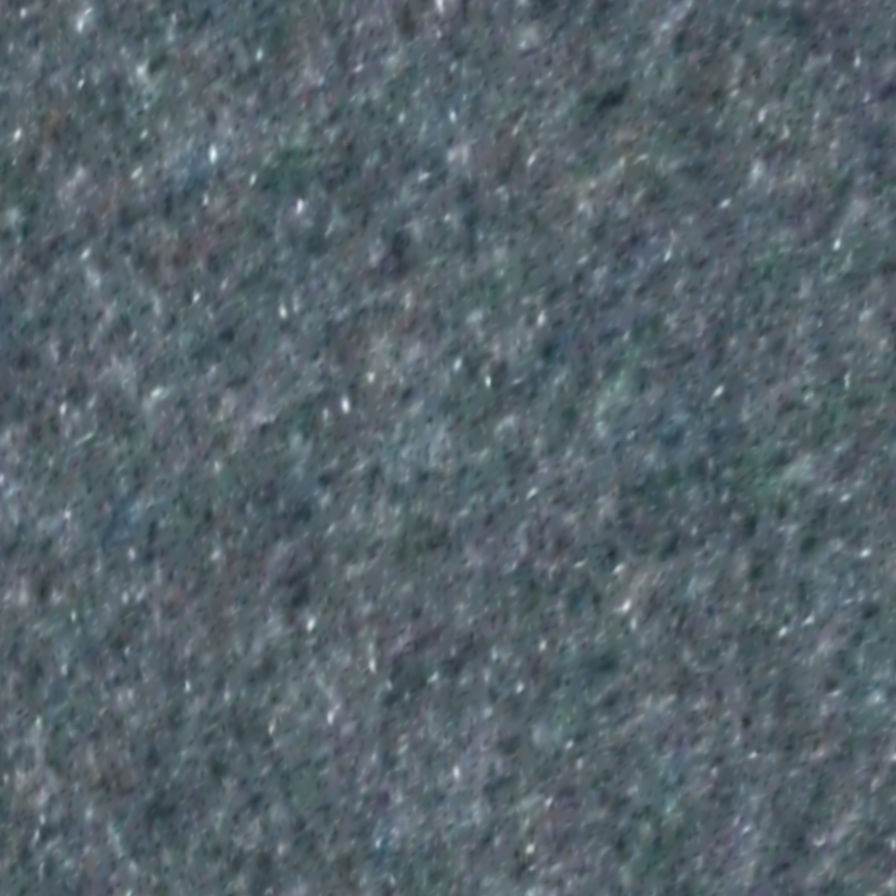
Write a Shadertoy shader that draws this texture.

```glsl
// Blue-grey stone of soft, slanted mineral flecks with a few bright glints.
// Each layer is cellular noise: one elongated Gaussian grain per cell, summed.
// Layers of several sizes set the brightness, and coarser ones the faint tints.

vec3 hash3(vec2 p) {
    vec3 q = fract(p.xyx * vec3(0.1031, 0.1030, 0.0973));
    q += dot(q, q.yxz + 33.33);
    return fract((q.xxy + q.yzz) * q.zyx);
}

// x: signed sum of light and dark grains, y: only the rare brightest grains
vec2 grains(vec2 uv, float cells, float seed) {
    vec2 p = uv * cells + seed * 17.3;
    vec2 cell = floor(p);
    float slant = mix(1.3, 0.9, uv.x);
    vec2 sum = vec2(0.0);
    for (int j = -1; j <= 1; j++) {
        for (int i = -1; i <= 1; i++) {
            vec2 id = cell + vec2(i, j);
            vec3 rnd = hash3(id + seed * 41.0);
            vec2 d = p - id - rnd.xy;

            // Turn each grain a little away from the common slant
            float angle = slant + 1.3 * (fract(rnd.z * 57.0) - 0.5);
            vec2 along = vec2(cos(angle), sin(angle));
            float u = dot(d, along);
            float v = dot(d, vec2(-along.y, along.x));
            float body = exp(-4.5 * u * u - 15.0 * v * v);

            float rare = smoothstep(0.955, 1.0, rnd.z);
            sum += body * vec2(2.0 * rnd.z - 1.0, rare);
        }
    }
    return sum;
}

void mainImage(out vec4 fragColor, in vec2 fragCoord) {
    vec2 uv = fragCoord / iResolution.y;

    // Brightness from broad mottling down to fine grit
    vec2 flecks = grains(uv, 62.0, 4.0);
    float relief = 0.13 * grains(uv, 6.0, 1.0).x
                 + 0.22 * grains(uv, 17.0, 2.0).x
                 + 0.36 * grains(uv, 36.0, 3.0).x
                 + 0.30 * flecks.x
                 + 0.22 * grains(uv, 105.0, 5.0).x;
    float light = 0.366 * exp(relief);

    // Glints shine most where the stone is already pale
    light += 0.26 * flecks.y * smoothstep(-0.15, 0.3, relief);

    // Slight drifts between violet and green, and between brown and blue
    float violet = grains(uv, 13.0, 6.0).x + grains(uv, 48.0, 7.0).x;
    float brown = grains(uv, 11.0, 8.0).x + grains(uv, 42.0, 9.0).x;
    vec3 tint = 0.032 * violet * vec3(0.8, -0.45, 0.5)
              + 0.032 * brown * vec3(0.7, -0.15, -0.8);

    vec3 slate = vec3(-0.038, 0.012, 0.042);
    fragColor = vec4(clamp(light + slate + tint, 0.0, 1.0), 1.0);
}
```
